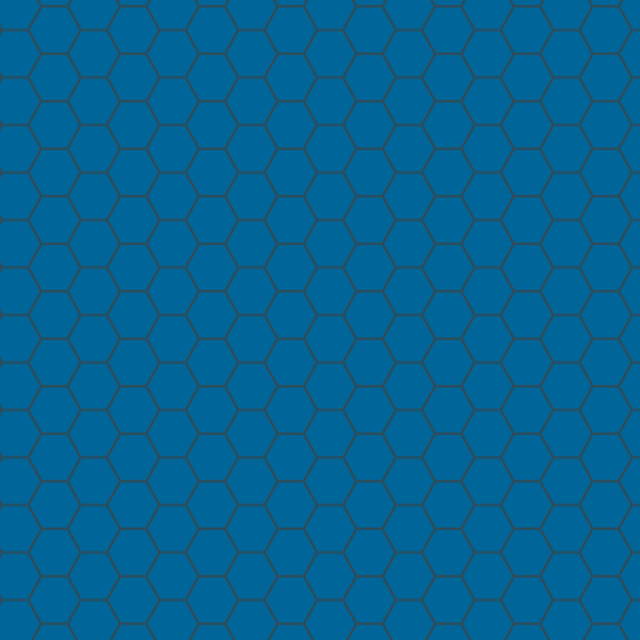
Write a Shadertoy shader that draws this pattern.

```glsl
// Blue honeycomb of flat-topped hexagons with thin, soft grey-brown outlines.

const vec3  FILL_COLOR   = vec3(0.0, 0.4, 0.6);
const vec3  LINE_COLOR   = vec3(0.178, 0.295, 0.35);
const vec2  PERIOD       = vec2(63.0, 38.0) / 512.0;        // two columns by one row
const vec2  FIRST_CENTER = vec2(43.6, 488.0) / 512.0;       // a cell near the top left
const float HALF_WIDTH   = 1.0 / 512.0;
const float SOFTNESS     = 0.85 / 512.0;
const float SEAM_WIDEN   = 1.2;                             // outline spread on seam edges
const float SEAM_FADE    = 0.76;                            // outline strength on seam edges

// Position relative to the nearest center of a rectangular lattice.
vec2 latticeOffset(vec2 p, vec2 center) {
    return (fract((p - center) / PERIOD + 0.5) - 0.5) * PERIOD;
}

// Inner distances to the flat edge (x) and the slanted edge (y).
vec2 hexEdges(vec2 offset) {
    vec2 q = abs(offset);
    float corner = PERIOD.x / 3.0;
    vec2 slantNormal = normalize(vec2(PERIOD.y, corner));
    return vec2(0.5 * PERIOD.y - q.y, dot(vec2(corner, 0.0) - q, slantNormal));
}

float outline(float dist, float halfWidth, float softness) {
    return 1.0 - smoothstep(halfWidth - softness, halfWidth + softness, dist);
}

void mainImage(out vec4 fragColor, in vec2 fragCoord) {
    vec2 p = fragCoord / iResolution.xy;
    float softness = max(SOFTNESS, 0.75 / iResolution.y);

    // The honeycomb is two interleaved lattices; keep the cell that holds p.
    vec2 mainEdges = hexEdges(latticeOffset(p, FIRST_CENTER));
    vec2 seamEdges = hexEdges(latticeOffset(p, FIRST_CENTER + 0.5 * PERIOD));
    bool inSeamColumn = min(seamEdges.x, seamEdges.y) > min(mainEdges.x, mainEdges.y);
    vec2 edges = inSeamColumn ? seamEdges : mainEdges;

    // Flat edges of every other column are wider and fainter.
    float flatWidth = HALF_WIDTH * (inSeamColumn ? SEAM_WIDEN : 1.0);
    float flatStrength = inSeamColumn ? SEAM_FADE : 1.0;
    float flatLine = flatStrength * outline(edges.x, flatWidth, softness);
    float slantLine = outline(edges.y, HALF_WIDTH, softness);

    fragColor = vec4(mix(FILL_COLOR, LINE_COLOR, max(flatLine, slantLine)), 1.0);
}
```
